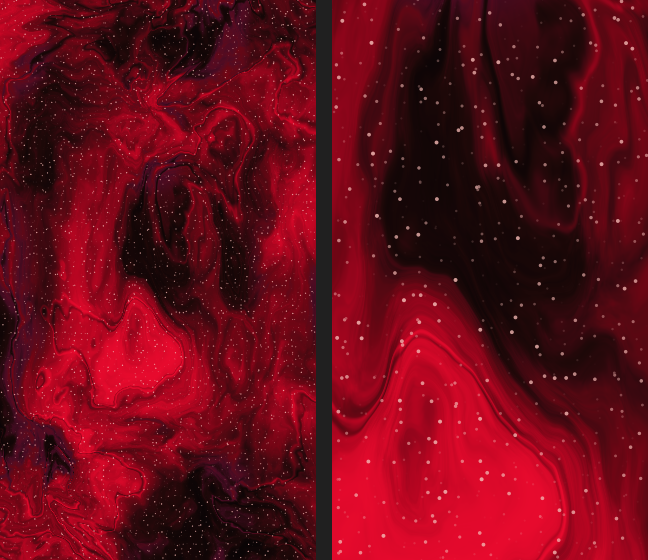
Left, the full canvas; right, a detail of the centre.
Give the GLSL for this texture, as a WebGL 1 fragment shader.

```glsl
precision highp float;
uniform vec2 u_resolution;

const vec3 BLACK = vec3(0.035, 0.015, 0.02);
const vec3 SOOT = vec3(0.11, 0.03, 0.03);
const vec3 WINE = vec3(0.23, 0.03, 0.06);
const vec3 GARNET = vec3(0.34, 0.03, 0.07);
const vec3 BLOOD = vec3(0.45, 0.02, 0.08);
const vec3 CRIMSON = vec3(0.59, 0.02, 0.11);
const vec3 SCARLET = vec3(0.73, 0.02, 0.13);
const vec3 GLOW = vec3(0.92, 0.04, 0.18);
const vec3 PLUM = vec3(0.03, 0.015, 0.07);
const vec3 STAR = vec3(0.95, 0.72, 0.70);

const float SCALE_X = 3.3;
const float SCALE_Y = 2.5;
const float MID_STRETCH = 0.257;
const float WARP_FIRST = 2.2;
const float WARP_SECOND = 2.5;
const float BODY_GAIN = 5.6;
const float FILAMENT_GAIN = 2.2;
const float VEIN_WIDTH = 0.022;
const float CONTRAST = 1.55;
const float STAR_CELLS = 48.0;
const float STAR_RADIUS = 0.0021;

float hash(vec2 p) {
  vec3 h = fract(vec3(p.xyx) * 0.1031);
  h += dot(h, h.yzx + 33.33);
  return fract((h.x + h.y) * h.z);
}

float noise(vec2 p) {
  vec2 i = floor(p), f = fract(p);
  f = f * f * f * (f * (f * 6.0 - 15.0) + 10.0);
  return mix(mix(hash(i), hash(i + vec2(1.0, 0.0)), f.x),
             mix(hash(i + vec2(0.0, 1.0)), hash(i + 1.0), f.x), f.y);
}

float fbm(vec2 p, float gain) {
  float sum = 0.0, total = 0.0, weight = 1.0;
  for (int i = 0; i < 5; i++) {
    sum += weight * noise(p);
    total += weight;
    weight *= gain;
    p = mat2(1.6, 1.2, -1.2, 1.6) * p + 17.3;
  }
  return sum / total;
}

vec2 drift(vec2 p) {
  return vec2(fbm(p, 0.38), fbm(p + vec2(15.2, 41.3), 0.38)) - 0.5;
}

float blob(vec2 p, vec2 centre, vec2 size) {
  vec2 d = (p - centre) / size;
  return exp(-dot(d, d));
}

// Broad dark pools and bright pours
float regions(vec2 p) {
  float dark = 2.4 * blob(p, vec2(0.17, 1.30), vec2(0.12, 0.34))
             + 1.8 * blob(p, vec2(0.20, 0.82), vec2(0.06, 0.28))
             + 1.3 * blob(p, vec2(0.04, 0.68), vec2(0.14, 0.20))
             + 1.5 * blob(p, vec2(0.48, 1.66), vec2(0.17, 0.08))
             + 1.7 * blob(p, vec2(0.90, 1.62), vec2(0.11, 0.13))
             + 1.3 * blob(p, vec2(0.90, 1.28), vec2(0.09, 0.09))
             + 0.9 * blob(p, vec2(0.60, 0.98), vec2(0.17, 0.20))
             + 1.9 * blob(p, vec2(0.78, 0.10), vec2(0.22, 0.15));
  float bright = 1.9 * blob(p, vec2(0.95, 1.08), vec2(0.15, 0.17))
               + 1.3 * blob(p, vec2(0.74, 1.38), vec2(0.20, 0.12))
               + 1.5 * blob(p, vec2(0.52, 0.58), vec2(0.24, 0.22))
               + 0.9 * blob(p, vec2(0.92, 0.50), vec2(0.14, 0.25));
  return bright - dark;
}

vec3 ramp(float t) {
  vec3 c = mix(BLACK, SOOT, clamp(t / 0.08, 0.0, 1.0));
  c = mix(c, WINE, clamp((t - 0.08) / 0.15, 0.0, 1.0));
  c = mix(c, GARNET, clamp((t - 0.23) / 0.20, 0.0, 1.0));
  c = mix(c, BLOOD, clamp((t - 0.43) / 0.22, 0.0, 1.0));
  c = mix(c, CRIMSON, clamp((t - 0.65) / 0.17, 0.0, 1.0));
  c = mix(c, SCARLET, clamp((t - 0.82) / 0.11, 0.0, 1.0));
  return mix(c, GLOW, clamp((t - 0.93) / 0.07, 0.0, 1.0));
}

// Scattered specks, fine to sparse
float stars(vec2 p) {
  float light = 0.0, edge = 0.6 / u_resolution.x;
  for (int i = 0; i < 3; i++) {
    float layer = float(i);
    vec2 g = p * STAR_CELLS / (1.0 + 0.4 * layer) + 31.7 * layer;
    vec2 cell = floor(g);
    vec2 spot = 0.2 + 0.6 * vec2(hash(cell + 3.1), hash(cell + 71.9));
    float d = length(fract(g) - spot) * (1.0 + 0.4 * layer) / STAR_CELLS;
    float power = hash(cell + 133.7);
    float radius = STAR_RADIUS * (0.45 + 0.55 * power * power);
    float disc = 1.0 - smoothstep(radius - edge, radius + edge, d);
    light = max(light, disc * power * power);
  }
  return light;
}

void main() {
  vec2 p = gl_FragCoord.xy / u_resolution.x;

  // Liquid folds, drawn out vertically around the middle
  vec2 f = vec2(p.x * SCALE_X, p.y * SCALE_Y - MID_STRETCH * sin(3.5 * (p.y - 0.9)));
  vec2 fold = drift(f + WARP_FIRST * drift(f + 7.0));
  vec2 w = f + WARP_SECOND * fold;

  // Pigment body, filaments and paired veins
  float body = fbm(w + 3.7, 0.5) - 0.5;
  float filament = fbm(w * vec2(7.0, 3.5), 0.55) - 0.5;
  float level = fbm(w * 0.9 + 23.0, 0.33) - 0.5;
  float vein = 1.0 - smoothstep(0.0, VEIN_WIDTH, abs(level));
  float rim = 1.0 - smoothstep(0.0, VEIN_WIDTH, abs(level - 1.8 * VEIN_WIDTH));
  float z = BODY_GAIN * body + FILAMENT_GAIN * filament + regions(p + 0.22 * fold)
          + 0.9 * vein - 0.9 * rim + 0.1;
  float tone = 1.0 / (1.0 + exp(-CONTRAST * z));

  vec3 color = ramp(tone);
  float haze = smoothstep(0.45, 0.65, noise(f * 1.3 + 50.0));
  color += PLUM * haze * smoothstep(0.05, 0.25, tone) * (1.0 - smoothstep(0.3, 0.6, tone));
  color = mix(color, STAR, 0.85 * stars(p));
  gl_FragColor = vec4(color, 1.0);
}
```
